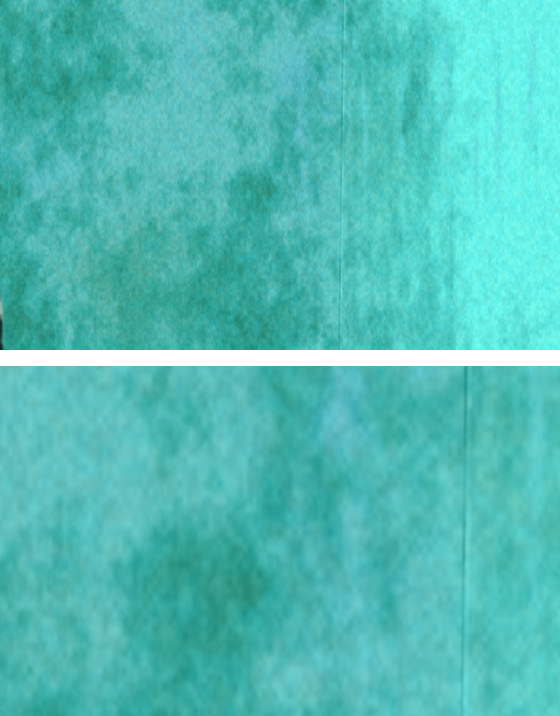
Top, the full canvas; bottom, a detail of the centre.
Give the GLSL for this texture, as a Shadertoy shader.

```glsl
// Weathered turquoise painted wall with cloudy patches, drips and a panel seam.

const vec3 DEEP  = vec3(0.16, 0.57, 0.50);
const vec3 TEAL  = vec3(0.21, 0.66, 0.62);
const vec3 HAZE  = vec3(0.38, 0.76, 0.75);
const vec3 AQUA  = vec3(0.30, 0.80, 0.77);
const vec3 GLOW  = vec3(0.41, 0.95, 0.91);
const vec3 BLUE  = vec3(0.36, 0.73, 0.82);
const vec3 MOSS  = vec3(0.27, 0.62, 0.52);
const vec3 CHALK = vec3(0.75, 0.72, 0.68);

float hash(vec2 p) {
    return fract(sin(dot(p, vec2(127.1, 311.7))) * 43758.5453);
}

float noise(vec2 p) {
    vec2 i = floor(p), f = fract(p);
    f = f * f * (3.0 - 2.0 * f);
    return mix(mix(hash(i), hash(i + vec2(1, 0)), f.x),
               mix(hash(i + vec2(0, 1)), hash(i + vec2(1, 1)), f.x), f.y);
}

float fbm(vec2 p) {
    float sum = 0.0, amp = 0.5;
    for (int i = 0; i < 5; i++) {
        sum += amp * noise(p);
        p = mat2(1.9, 0.25, -0.25, 1.9) * p + 17.3;
        amp *= 0.52;
    }
    return sum;
}

// Soft elliptical patch, 1 at its centre.
float patchMask(vec2 p, vec2 centre, vec2 radius) {
    vec2 d = (p - centre) / radius;
    return exp(-dot(d, d));
}

// Three paint shades blended by a tone from 0 to 1.
vec3 ramp(vec3 low, vec3 mid, vec3 high, float t) {
    return mix(mix(low, mid, smoothstep(0.0, 0.5, t)), high, smoothstep(0.4, 1.0, t));
}

// Narrow vertical run of paint with a ragged outline.
float drip(vec2 p, vec2 top, float len, float width) {
    float x = p.x - top.x + 0.008 * (noise(vec2(p.y * 12.0, top.x * 40.0)) - 0.5);
    float along = smoothstep(top.y - len, top.y - 0.7 * len, p.y)
                * (1.0 - smoothstep(top.y - 0.2 * len, top.y, p.y));
    return along * exp(-x * x / (width * width));
}

void mainImage(out vec4 fragColor, in vec2 fragCoord) {
    float u = fragCoord.x / iResolution.x;
    vec2 q = vec2(u * 1.6, fragCoord.y / iResolution.y);

    // Cloudy patches and vertical brushing
    vec2 warp = 0.10 * vec2(noise(q * 9.0), noise(q * 9.0 + 31.0));
    vec2 w = q + warp - 0.05;
    float cloud = fbm(w * vec2(5.0, 3.6) + 4.0);
    float mottle = fbm(q * vec2(21.0, 13.0) + 9.0);
    float brush = fbm(q * vec2(38.0, 6.0) + 23.0);
    float speck = fbm(q * vec2(70.0, 45.0) + 57.0);
    float seamX = 0.969 + 0.012 * q.y;
    float panel = smoothstep(-0.01, 0.01, q.x - seamX);

    // Broad light and dark areas
    float tone = 0.60 + 0.85 * (cloud - 0.48) + 0.95 * (mottle - 0.48);
    tone += mix(0.35, 0.75, panel) * (brush - 0.48) + 0.55 * (speck - 0.48);
    tone += 0.26 * patchMask(w, vec2(0.50, 0.72), vec2(0.22, 0.40));
    tone -= 0.40 * patchMask(w, vec2(0.23, 0.86), vec2(0.13, 0.20));
    tone -= 0.28 * patchMask(w, vec2(0.74, 0.44), vec2(0.14, 0.13));
    tone -= 0.32 * patchMask(w, vec2(0.72, 0.14), vec2(0.20, 0.18));
    tone -= 0.25 * patchMask(w, vec2(0.02, 0.04), vec2(0.14, 0.16));
    tone -= 0.22 * patchMask(w, vec2(1.16, 0.70), vec2(0.14, 0.30));

    // Dull left side turning into the bright right side
    float lit = smoothstep(0.52, 0.82, u + 0.12 * (cloud - 0.5));
    vec3 dull = ramp(DEEP, TEAL, HAZE, clamp(tone, 0.0, 1.0));
    float glowTone = clamp(0.65 * tone + 0.60 * smoothstep(0.60, 1.0, u), 0.0, 1.1);
    vec3 bright = ramp(TEAL, AQUA, GLOW, glowTone);
    vec3 col = mix(dull, bright, lit);

    // Blue and mossy tints
    float blue = patchMask(w, vec2(0.89, 0.70), vec2(0.09, 0.26))
               + 0.5 * patchMask(w, vec2(0.53, 0.92), vec2(0.10, 0.22))
               + 0.5 * patchMask(w, vec2(0.12, 0.52), vec2(0.15, 0.14));
    float moss = patchMask(w, vec2(0.38, 0.19), vec2(0.16, 0.20))
               + 0.5 * patchMask(w, vec2(1.10, 0.52), vec2(0.14, 0.22));
    col = mix(col, BLUE, 0.55 * blue * smoothstep(0.25, 0.65, mottle));
    col = mix(col, MOSS, 0.55 * moss * smoothstep(0.20, 0.65, mottle));

    // Pale drips on the right panel
    for (int i = 0; i < 7; i++) {
        float k = float(i);
        vec2 top = vec2(1.04 + 0.075 * k + 0.04 * hash(vec2(k, 3.0)), 0.65 + 0.35 * hash(vec2(k, 8.0)));
        float run = drip(q, top, 0.30 + 0.25 * hash(vec2(k, 5.0)), 0.007 + 0.006 * hash(vec2(k, 6.0)));
        col = mix(col, mix(BLUE, GLOW, 0.5), 0.6 * run * smoothstep(0.2, 0.6, brush));
    }

    // Fine canvas grain with a slight hue shift
    float grain = noise(q * vec2(210.0, 130.0)) + noise(q * vec2(110.0, 75.0) + 5.0) - 1.0;
    float hue = noise(q * vec2(85.0, 65.0) + 41.0) - 0.5;
    col += 0.055 * grain + 0.05 * hue * vec3(1.0, -0.2, -0.7);

    // Seam: thin worn shadow beside a faint highlight
    float soft = max(1.6 / iResolution.x, 0.002);
    float wear = 0.4 + 0.6 * noise(vec2(q.y * 24.0, 2.0));
    float shadow = 1.0 - smoothstep(0.0, 1.5 * soft, abs(q.x - seamX));
    float shine = 1.0 - smoothstep(0.0, 2.0 * soft, abs(q.x - seamX - 0.004));
    col += wear * (0.06 * shine - 0.10 * shadow);

    // Chipped lower left edge
    float chip = (1.0 - smoothstep(0.004, 0.014, q.x + 0.008 * noise(q * 30.0)))
               * (1.0 - smoothstep(0.12, 0.20, q.y));
    col = mix(col, CHALK * smoothstep(0.1, 0.6, noise(q * 42.0)), 0.7 * chip);

    fragColor = vec4(clamp(col, 0.0, 1.0), 1.0);
}
```
